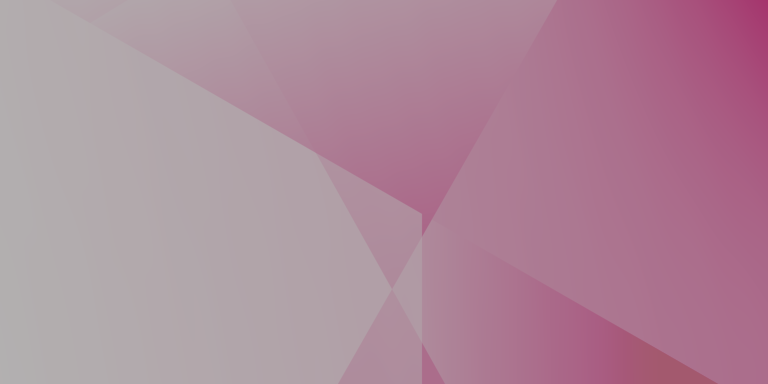
Reproduce this background procedurally as a Shadertoy shader.

```glsl
#define PALE vec3(0.70, 0.69, 0.69)
#define MAGENTA vec3(0.65, 0.25, 0.45)
#define RUST vec3(0.64, 0.35, 0.43)
#define FOLD_X 1.099
#define GRAIN 0.006

// Coverage of the half plane to the right of the line running from a to b
float rightOf(vec2 p, vec2 a, vec2 b) {
    vec2 e = normalize(b - a);
    float d = dot(p - a, vec2(e.y, -e.x));
    float soft = 0.75 / iResolution.y;
    return smoothstep(-soft, soft, d);
}

// Faint slanted streaks from layered sines
float streaks(vec2 p) {
    float s = 0.0, freq = 23.0;
    for (int i = 0; i < 3; i++) {
        s += sin(freq * (p.x + 0.22 * p.y) + 2.0 * sin(p.y * 5.0 + freq));
        freq *= 1.7;
    }
    return s / 3.0;
}

void mainImage(out vec4 fragColor, in vec2 fragCoord) {
    vec2 p = fragCoord / iResolution.xy * vec2(2.0, 1.0);

    // Creases that divide the sheet
    float aboveLong = rightOf(p, vec2(1.870, 0.0), vec2(0.130, 1.0));
    float rightRise = rightOf(p, vec2(0.880, 0.0), vec2(1.451, 1.0));
    float rightFall = rightOf(p, vec2(1.159, 0.0), vec2(0.600, 1.0));
    float rightFold = rightOf(p, vec2(FOLD_X, 0.0), vec2(FOLD_X, 1.0));
    float belowCorner = rightOf(p, vec2(0.234, 0.94), vec2(0.333, 1.0));

    // Pinkness of each facet
    float paleSheet = 0.15 * p.x + 0.03 * p.y;
    float topFacet = 0.636 + 0.229 * p.x - 0.593 * p.y
                   - 0.03 * (1.0 - rightFall) + 0.04 * (1.0 - belowCorner);
    float u = p.x - 1.17;
    float rightFacet = 0.42 + 0.22 * u + 0.73 * u * u * p.y * p.y;
    float lowFacet = min(0.34 + 0.85 * (p.x - FOLD_X), 0.79);
    float kite = 0.36 - 0.24 * (p.y - 0.2);
    float smallLight = 0.20;
    float footFacet = 0.32 - 0.1 * p.y;
    float footShade = 0.60;

    // Assemble the facets
    float leftLow = mix(mix(paleSheet, footFacet, rightRise),
                        mix(kite, smallLight, rightRise), rightFall);
    float rightLow = mix(topFacet, mix(footShade, lowFacet, rightFall), rightRise);
    float low = mix(leftLow, rightLow, rightFold);
    float high = mix(topFacet, rightFacet, rightRise);
    float pink = mix(low, high, aboveLong) + GRAIN * streaks(p);

    // Colour, with a warm glow at the foot of the lower facet
    vec3 color = mix(PALE, MAGENTA, pink);
    float warm = smoothstep(1.54, 1.74, p.x) * (1.0 - aboveLong);
    color = mix(color, RUST, warm);
    fragColor = vec4(color, 1.0);
}
```
